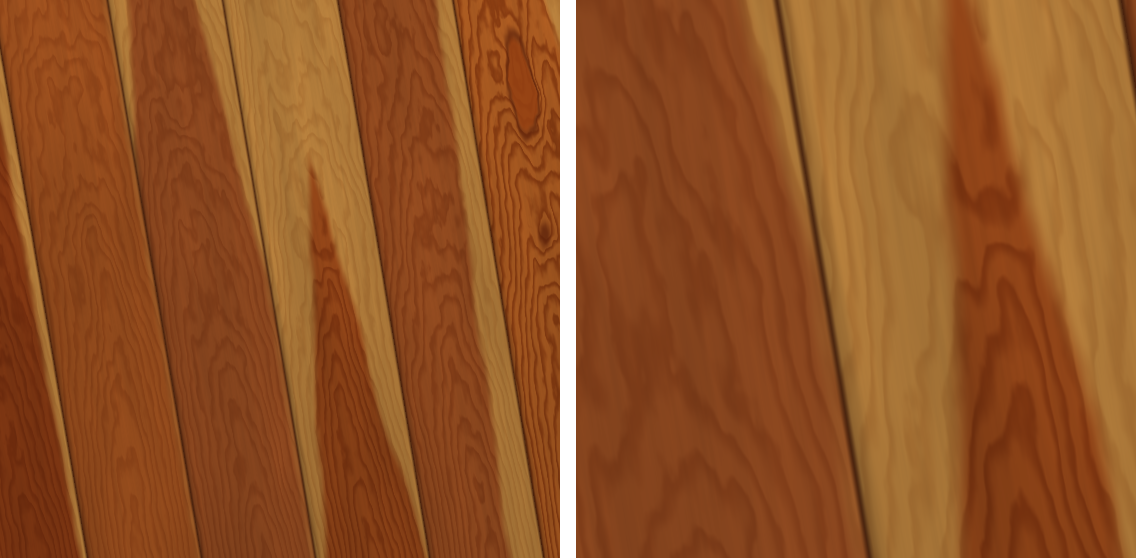
Left, the full canvas; right, a detail of the centre.
Give the GLSL for this texture, as a Shadertoy shader.

```glsl
// Slanted wooden boards with pale sapwood edges, arched growth rings and knots.
// Each board is a strip in sheared space: rings are slices through a noisy cone,
// and heartwood fills the span between two straight, slightly wavering borders.

const int BOARDS = 6;
// Heartwood borders across a board: left top, left bottom, right top, right bottom
const vec4 HEART_SPAN[BOARDS] = vec4[BOARDS](
    vec4(-0.2, -0.2, 0.85, 0.94),
    vec4(-0.2, -0.2, 1.02, 1.06),
    vec4(0.17, -0.38, 0.76, 1.25),
    vec4(0.71, 0.05, 0.35, 0.98),
    vec4(-0.2, -0.2, 0.87, 0.71),
    vec4(-0.2, -0.2, 0.80, 1.60));
// Heartwood colour and ring contrast
const vec4 HEART_TONE[BOARDS] = vec4[BOARDS](
    vec4(0.49, 0.21, 0.07, 0.55),
    vec4(0.57, 0.29, 0.11, 0.40),
    vec4(0.54, 0.275, 0.12, 0.42),
    vec4(0.55, 0.26, 0.09, 0.70),
    vec4(0.56, 0.285, 0.12, 0.55),
    vec4(0.62, 0.33, 0.12, 1.00));
const vec3 SAPWOOD = vec3(0.68, 0.475, 0.225);
const vec3 RING_TINT = vec3(0.80, 0.66, 0.52);
const vec3 KNOT_WOOD = vec3(0.58, 0.25, 0.07);
const vec3 KNOT_RIM = vec3(0.36, 0.13, 0.04);
const vec3 SEAM = vec3(0.25, 0.11, 0.04);

float hash(vec2 p) {
    vec3 q = fract(vec3(p.xyx) * 0.1031);
    q += dot(q, q.yzx + 33.33);
    return fract((q.x + q.y) * q.z);
}

float noise(vec2 p) {
    vec2 i = floor(p), f = fract(p);
    f = f * f * (3.0 - 2.0 * f);
    return mix(mix(hash(i), hash(i + vec2(1, 0)), f.x),
               mix(hash(i + vec2(0, 1)), hash(i + vec2(1, 1)), f.x), f.y);
}

// Signed fractal noise, roughly -0.5 to 0.5
float fbm(vec2 p) {
    float sum = 0.0, amp = 0.5;
    for (int i = 0; i < 4; i++) {
        sum += amp * (noise(p) - 0.5);
        p = p * 2.03 + 17.0;
        amp *= 0.5;
    }
    return sum;
}

// Scaled distance from an elongated knot; 1 is its rim
float knotDistance(vec2 p, vec2 centre, vec2 radius) {
    return length((p - centre) / radius);
}

// Dark latewood lines of a cone cut lengthwise; swell pushes rings around knots
float growthRings(vec2 p, float seed, float swell) {
    float x = p.x - 0.52 - 0.16 * (noise(vec2(seed, p.y * 3.0)) - 0.5);
    float depth = 0.62 - 0.55 * p.y + swell;
    depth += 0.22 * fbm(vec2(p.x * 4.0 + seed, p.y * 7.0));
    float radius = sqrt(x * x + depth * depth);
    radius += 0.035 * fbm(vec2(p.x * 14.0 - seed, p.y * 24.0));
    float phase = fract(radius * 21.0 + seed);
    return smoothstep(0.3, 0.8, phase) * (1.0 - smoothstep(0.8, 1.0, phase));
}

// Share of heartwood at a point of a board
float heartwood(vec2 p, vec4 span, float seed) {
    float waver = 0.12 * fbm(vec2(seed, p.y * 6.0 + p.x * 2.0));
    float left = p.x - mix(span.x, span.y, p.y) + waver;
    float right = mix(span.z, span.w, p.y) - p.x + waver;
    return smoothstep(-0.035, 0.045, left) * smoothstep(-0.035, 0.045, right);
}

void mainImage(out vec4 fragColor, in vec2 fragCoord) {
    vec2 uv = fragCoord / iResolution.xy;
    float down = 1.0 - uv.y;

    // Board index and position within the board
    float pitch = 0.2057 - 0.002 * down;
    float across = (uv.x + 0.014 - 0.17 * down) / pitch;
    float board = floor(across);
    int id = clamp(int(board) + 1, 0, BOARDS - 1);
    vec2 p = vec2(across - board, down);
    float seed = float(id) * 13.7 + 5.0;

    // Knots: a long one and a small one on the last board, a faint one on the third
    vec2 bent = p + vec2(0.12, 0.03) * fbm(p * vec2(5.0, 14.0) + seed);
    float longKnot = id == 5 ? knotDistance(bent, vec2(0.47, 0.155), vec2(0.11, 0.095)) : 9.0;
    float smallKnot = id == 5 ? knotDistance(bent, vec2(0.46, 0.42), vec2(0.08, 0.04)) : 9.0;
    float faintKnot = id == 2 ? knotDistance(bent, vec2(0.455, 0.196), vec2(0.10, 0.04)) : 9.0;
    float swell = 0.25 * exp(-0.5 * longKnot * longKnot)
                + 0.15 * exp(-0.5 * smallKnot * smallKnot)
                + 0.13 * exp(-0.5 * faintKnot * faintKnot);

    // Base wood and rings
    vec4 tone = HEART_TONE[id];
    float heart = heartwood(p, HEART_SPAN[id], seed);
    vec3 colour = mix(SAPWOOD, tone.rgb, heart);
    float ringStrength = mix(0.28, tone.a, heart);
    colour *= mix(vec3(1), RING_TINT, growthRings(p, seed, swell) * ringStrength);

    // Fine fibres, broad stains and light falling off downwards
    colour *= 1.0 + 0.10 * fbm(vec2(p.x * 45.0 + seed, down * 9.0));
    colour *= 1.0 + 0.22 * fbm(vec2(p.x * 3.0 + seed, down * 2.5));
    colour *= 1.04 - 0.09 * down;

    // Knot bodies with dark rims
    colour = mix(colour, KNOT_WOOD, 0.85 * (1.0 - smoothstep(0.8, 1.0, longKnot)));
    colour = mix(colour, KNOT_RIM, 0.65 * (1.0 - smoothstep(0.0, 0.2, abs(longKnot - 1.0))));
    colour = mix(colour, KNOT_RIM, 0.75 * (1.0 - smoothstep(0.2, 1.0, smallKnot)));

    // Worn pale lip left of each seam, soft shadow right of it, dark gap between
    float lip = smoothstep(0.93, 0.975, p.x) * (0.35 + 0.5 * noise(vec2(seed, down * 30.0)));
    colour = mix(colour, SAPWOOD, 0.45 * lip);
    colour *= 1.0 - 0.18 * (1.0 - smoothstep(0.0, 0.07, p.x));
    float gap = min(p.x, 1.0 - p.x) * pitch;
    float blur = 0.0015 + 0.7 / iResolution.y;
    colour = mix(SEAM, colour, 0.15 + 0.85 * smoothstep(0.0017 - blur, 0.0017 + blur, gap));

    fragColor = vec4(colour, 1.0);
}
```
